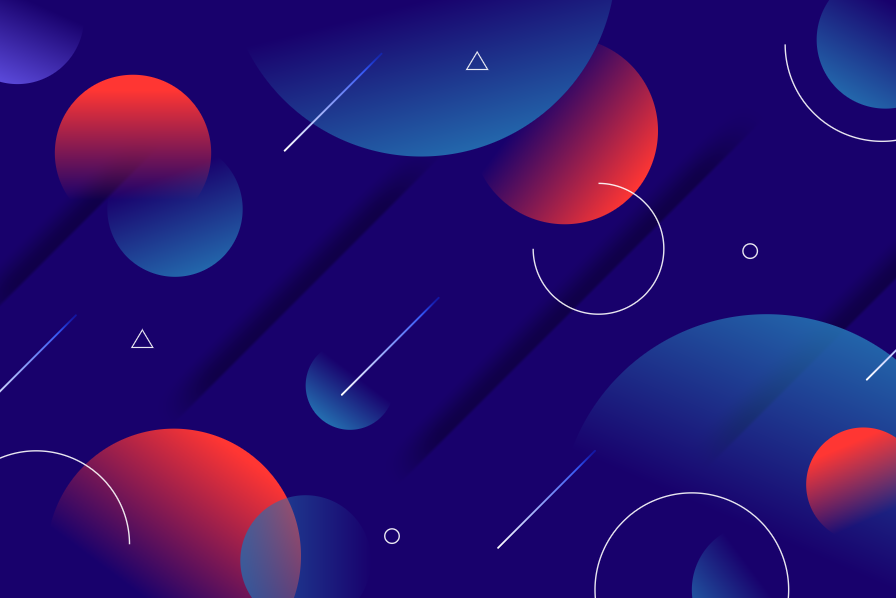
This background is drawn by a Shadertoy shader. Its source:

```glsl
// Flat abstract backdrop: fading gradient discs over deep indigo, with diagonal
// shadow folds, thin arcs, glinting rays and small outlined marks.
// Each part is a distance function blended in turn on a 768 x 512 unit canvas.

const vec2 CANVAS = vec2(768.0, 512.0);
const float PI = 3.14159;
const vec3 INDIGO = vec3(0.095, 0.004, 0.425);
const vec3 SHADOW = vec3(0.05, 0.0, 0.24);
const vec3 RED = vec3(1.0, 0.21, 0.2);
const vec3 BLUE = vec3(0.14, 0.43, 0.69);
const vec3 VIOLET = vec3(0.36, 0.29, 0.86);
const vec3 RAY_TAIL = vec3(0.04, 0.2, 0.95);

// Antialiased coverage of a filled shape; px is the pixel size in canvas units
float fill(float d, float px) {
    return clamp(0.5 - d / px, 0.0, 1.0);
}

float stroke(float d, float width, float px) {
    return fill(abs(d) - 0.5 * width, px);
}

// Disc whose opacity rises along dir; range gives the clear and solid positions in radii
vec3 disc(vec3 base, vec2 p, vec2 center, float radius, vec3 tint, vec2 dir, vec2 range, float px) {
    vec2 q = p - center;
    float t = dot(q, normalize(dir)) / radius;
    float opacity = clamp((t - range.x) / (range.y - range.x), 0.0, 1.0);
    return mix(base, tint, opacity * fill(length(q) - radius, px));
}

// Diagonal fold: soft on its upper side, crisp on its lower side
float fold(vec2 p, vec2 start, float span) {
    vec2 q = p - start;
    float across = (q.x - q.y) * 0.7071;
    float along = (q.x + q.y) * 0.7071;
    float profile = smoothstep(-28.0, -2.0, across) * (1.0 - smoothstep(-1.0, 3.0, across));
    float ends = smoothstep(0.0, 70.0, along) * (1.0 - smoothstep(span - 90.0, span, along));
    return profile * ends;
}

// Circle outline kept within halfSpan of the middle angle
float arc(vec2 p, vec2 center, float radius, float middle, float halfSpan, float px) {
    vec2 q = p - center;
    float turn = abs(mod(atan(q.y, q.x) - middle + PI, 2.0 * PI) - PI);
    return stroke(length(q) - radius, 1.2, px) * fill((turn - halfSpan) * radius, px);
}

float triangle(vec2 q) {
    return max(-q.y - 7.5, dot(vec2(abs(q.x), q.y - 7.5), vec2(0.857, 0.514)));
}

// Diagonal ray, white at its start and blue at its far end
vec3 ray(vec3 base, vec2 p, vec2 start, float size, float px) {
    vec2 q = p - start;
    float t = clamp((q.x + q.y) / (2.0 * size), 0.0, 1.0);
    float d = length(q - t * size);
    float ink = fill(d - 0.8, px) * (1.0 - smoothstep(0.8, 1.0, t) * 0.6);
    return mix(base, mix(vec3(1.0), RAY_TAIL, t), ink);
}

void mainImage(out vec4 fragColor, in vec2 fragCoord) {
    vec2 p = fragCoord / iResolution.xy * CANVAS;
    float px = CANVAS.y / iResolution.y;
    vec3 col = INDIGO;

    // Shadow folds: start point and length
    vec3 folds[4] = vec3[4](vec3(-30, 222, 245), vec3(140, 142, 350),
                            vec3(335, 92, 460), vec3(600, 107, 380));
    for (int i = 0; i < 4; i++) {
        col = mix(col, SHADOW, 0.75 * fold(p, folds[i].xy, folds[i].z));
    }

    // Upper discs; the wide dome hides the red disc behind it
    col = disc(col, p, vec2(15, 497), 57.0, VIOLET, vec2(-0.4, -0.9), vec2(-0.3, 1.0), px);
    col = disc(col, p, vec2(114, 381), 67.0, RED, vec2(0, 1), vec2(-0.6, 0.8), px);
    col = disc(col, p, vec2(150, 333), 58.0, BLUE, vec2(0.35, -0.94), vec2(-0.5, 1.1), px);
    col = disc(col, p, vec2(484, 400), 80.0, RED, vec2(0.8, -0.6), vec2(-0.45, 1.0), px);
    col = disc(col, p, vec2(361, 545), 167.0, INDIGO, vec2(0, 1), vec2(-3, -2), px);
    col = disc(col, p, vec2(361, 545), 167.0, BLUE, vec2(0.25, -0.97), vec2(0.2, 1.05), px);
    col = disc(col, p, vec2(759, 478), 59.0, BLUE, vec2(-0.5, -0.87), vec2(-0.5, 1.1), px);

    // Lower discs
    col = disc(col, p, vec2(300, 182), 38.0, BLUE, vec2(-0.6, -0.8), vec2(-0.25, 1.0), px);
    col = disc(col, p, vec2(657, 65), 178.0, BLUE, vec2(0.4, 0.92), vec2(-0.05, 1.1), px);
    col = disc(col, p, vec2(740, 97), 49.0, RED, vec2(-0.4, 0.92), vec2(-0.6, 0.75), px);
    col = disc(col, p, vec2(149, 36), 109.0, RED, vec2(0.6, 0.8), vec2(-0.4, 0.95), px);
    col = disc(col, p, vec2(262, 32), 56.0, BLUE, vec2(-1, 0), vec2(-1.0, 1.6), px);
    col = disc(col, p, vec2(650, 7), 57.0, BLUE, vec2(-0.8, -0.6), vec2(-0.1, 1.2), px);

    // Rays
    vec2 rays[5] = vec2[5](vec2(244, 383), vec2(-18, 159), vec2(293, 174),
                           vec2(427, 43), vec2(743, 187));
    for (int i = 0; i < 5; i++) col = ray(col, p, rays[i], 83.0, px);

    // Thin arcs, rings and triangles
    float ink = arc(p, vec2(513, 299), 56.0, -0.25 * PI, 0.75 * PI, px);
    ink = max(ink, arc(p, vec2(31, 46), 80.0, 0.5 * PI, 0.5 * PI, px));
    ink = max(ink, arc(p, vec2(756, 474), 83.0, -0.5 * PI, 0.5 * PI, px));
    ink = max(ink, arc(p, vec2(593, 7), 83.0, 0.0, 4.0, px));
    ink = max(ink, arc(p, vec2(643, 297), 6.2, 0.0, 4.0, px));
    ink = max(ink, arc(p, vec2(336, 53), 6.2, 0.0, 4.0, px));
    ink = max(ink, stroke(triangle(p - vec2(409, 460)), 1.0, px));
    ink = max(ink, stroke(triangle(p - vec2(122, 222)), 1.0, px));
    fragColor = vec4(mix(col, vec3(1.0), 0.9 * ink), 1.0);
}
```
